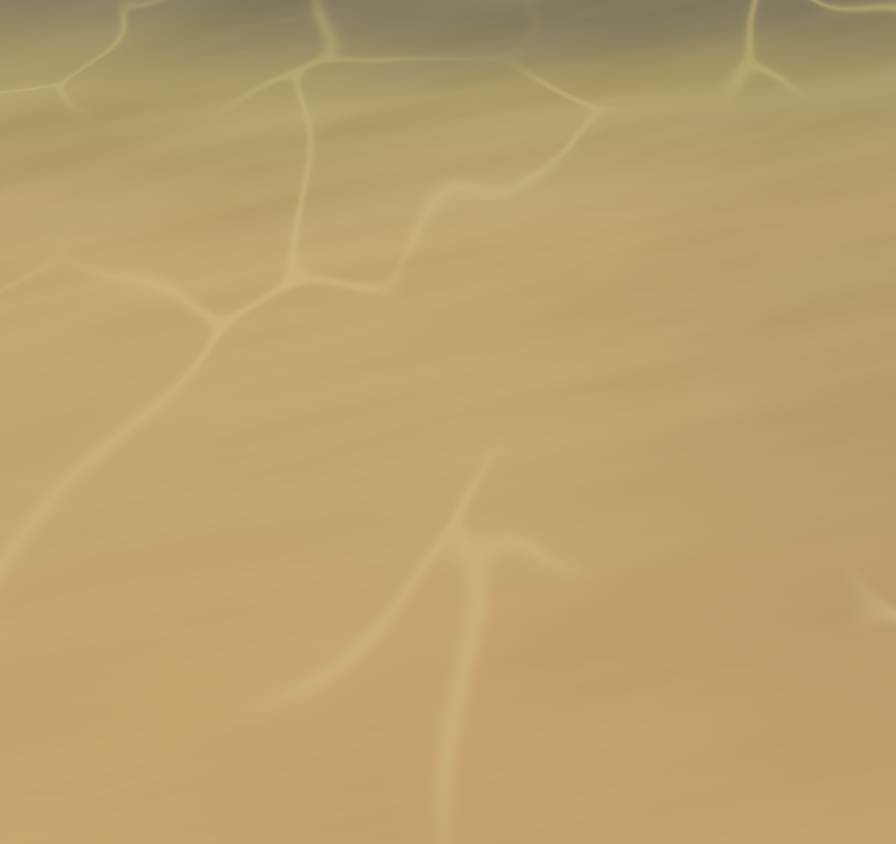
This texture is drawn by a WebGL 2 fragment shader. Its source:

```glsl
#version 300 es
precision highp float;

#define CELL_DENSITY 3.5
#define CELL_JITTER 0.85
#define WARP_AMOUNT 0.55
#define LINE_WIDTH 0.026
#define LINE_STRENGTH 0.62
#define HORIZON 1.8
#define STREAK_SLOPE 0.22
#define STREAK_STRENGTH 0.05
#define SAND_WARM vec3(0.768, 0.638, 0.432)
#define SAND_OLIVE vec3(0.745, 0.648, 0.435)
#define SHALLOW_OLIVE vec3(0.685, 0.612, 0.410)
#define FAR_GREY vec3(0.500, 0.468, 0.365)

uniform vec2 u_resolution;
out vec4 fragColor;

float hash(vec2 p) {
  return fract(sin(dot(p, vec2(127.1, 311.7))) * 43758.5453);
}

vec2 hash2(vec2 p) {
  return vec2(hash(p), hash(p + 57.3));
}

float noise(vec2 p) {
  vec2 i = floor(p), f = fract(p);
  f = f * f * f * (f * (f * 6.0 - 15.0) + 10.0);
  return mix(mix(hash(i), hash(i + vec2(1, 0)), f.x),
             mix(hash(i + vec2(0, 1)), hash(i + vec2(1, 1)), f.x), f.y);
}

float fbm(vec2 p) {
  float sum = 0.0, amp = 0.5;
  for (int i = 0; i < 4; i++) {
    sum += amp * noise(p);
    p = mat2(1.6, 0.3, -0.3, 1.6) * p + 9.7;
    amp *= 0.5;
  }
  return sum / 0.9375;
}

vec2 cellPoint(vec2 cell) {
  return cell + 0.5 + CELL_JITTER * (hash2(cell) - 0.5);
}

// Distance to the nearest border between cells, rounded at the junctions
float cellBorder(vec2 p) {
  vec2 base = floor(p), nearest = vec2(0.0);
  float best = 1e3;
  for (int y = -1; y <= 1; y++)
    for (int x = -1; x <= 1; x++) {
      vec2 r = cellPoint(base + vec2(x, y)) - p;
      if (dot(r, r) < best) { best = dot(r, r); nearest = r; }
    }
  float sum = 0.0;
  for (int y = -2; y <= 2; y++)
    for (int x = -2; x <= 2; x++) {
      vec2 r = cellPoint(base + vec2(x, y)) - p;
      vec2 d = r - nearest;
      if (dot(d, d) > 1e-4)
        sum += exp(-38.0 * dot(0.5 * (r + nearest), normalize(d)));
    }
  return max(-log(sum) / 38.0, 0.0);
}

// Ground plane coordinates: cells shrink toward the top
vec2 groundPlane(vec2 p) {
  float k = 1.0 / (HORIZON - p.y);
  return CELL_DENSITY * vec2((p.x - 0.55) * k - 0.12 * p.y, 1.3 * k);
}

float caustics(vec2 p) {
  vec2 q = groundPlane(p) + 13.0;
  vec2 bend = vec2(noise(q * 1.3 + 4.0), noise(q * 1.3 + 31.0)) - 0.5;
  vec2 ripple = vec2(noise(q * 3.1 + 8.0), noise(q * 3.1 + 19.0)) - 0.5;
  float d = cellBorder(q + WARP_AMOUNT * bend + 0.12 * ripple);
  float spread = noise(q * 1.9 + 3.0);
  float width = LINE_WIDTH * mix(0.65, 1.7, spread * spread);
  float core = exp(-pow(d / width, 2.0));
  float halo = exp(-d / (width * 2.6));
  float presence = smoothstep(0.27, 0.62, noise(q * 1.25 + 47.0));
  return presence * (core * mix(1.0, 0.65, spread) + 0.22 * halo);
}

void main() {
  vec2 p = gl_FragCoord.xy / u_resolution.y;
  vec2 slanted = vec2(p.x, p.y - STREAK_SLOPE * p.x);

  // Broad patches and fine slanted streaks
  float patches = fbm(slanted * vec2(1.5, 4.0) + 5.0);
  float streaks = fbm(slanted * vec2(3.0, 24.0) + 2.0) - 0.5;
  float fine = fbm(slanted * vec2(7.0, 60.0) + 21.0) - 0.5;

  // Sand turning olive, then grey with distance
  float depth = p.y + 0.14 * (patches - 0.5) - 0.03 * (p.x - 0.5);
  vec3 color = mix(SAND_WARM, SAND_OLIVE, smoothstep(0.25, 0.75, depth + 0.5 * (patches - 0.5)));
  color = mix(color, SHALLOW_OLIVE, smoothstep(0.70, 0.92, depth));
  color = mix(color, FAR_GREY, smoothstep(0.89, 1.03, depth + 0.06 * streaks));

  // Soft shade on the right, tonal drift and surface sheen
  float shade = exp(-dot((p - vec2(1.08, 0.55)) * vec2(2.8, 3.0), (p - vec2(1.08, 0.55)) * vec2(2.8, 3.0)));
  color *= 1.0 - 0.07 * shade + 0.07 * (patches - 0.5);
  float upper = smoothstep(0.35, 1.0, p.y);
  color += STREAK_STRENGTH * (streaks + 0.4 * fine) * mix(0.35, 1.8, upper);
  float sheen = upper * smoothstep(0.52, 0.8, fbm(slanted * vec2(1.8, 11.0) + 33.0));
  color = mix(color, vec3(0.70, 0.65, 0.50), 0.35 * sheen);

  // Pale light lines
  vec3 lineColor = mix(vec3(0.815, 0.725, 0.510), vec3(0.745, 0.690, 0.460), smoothstep(0.6, 1.0, p.y));
  float light = LINE_STRENGTH * mix(0.75, 1.0, p.y) * caustics(p);
  color = mix(color, lineColor, clamp(light, 0.0, 1.0));

  fragColor = vec4(color, 1.0);
}
```
